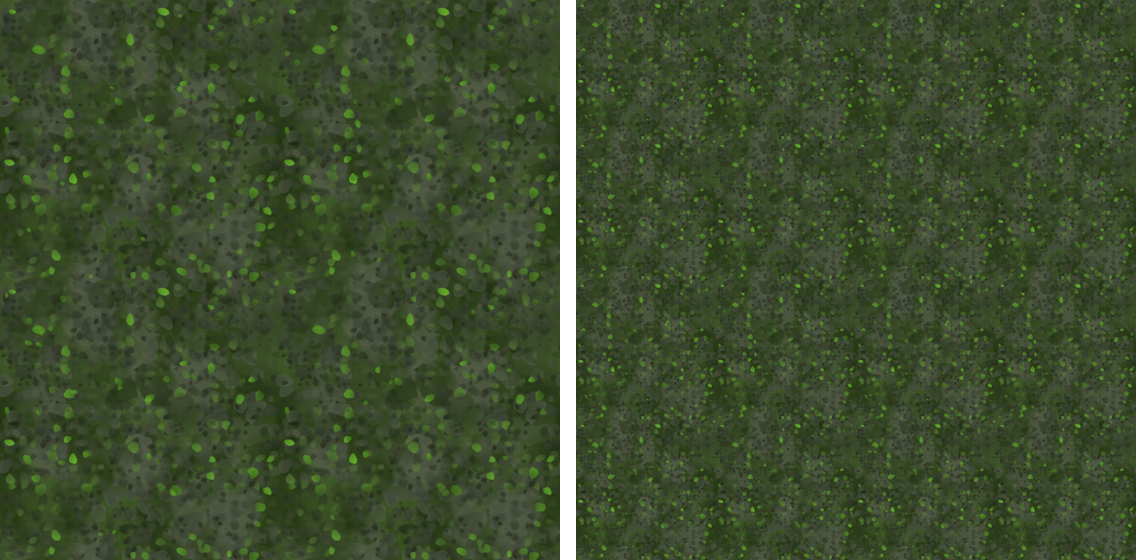
Left, the tile; right, the same tile 2 across and 2 down.
A Shadertoy shader for this texture:

```glsl
const float REPEATS = 2.0;
const vec3 DEEP_MOSS = vec3(0.165, 0.240, 0.085);
const vec3 MOSS = vec3(0.215, 0.285, 0.145);
const vec3 FRESH_MOSS = vec3(0.245, 0.355, 0.140);
const vec3 STONE = vec3(0.315, 0.350, 0.265);
const vec3 GREY_LEAF = vec3(0.255, 0.285, 0.225);
const vec3 SHADOW = vec3(0.145, 0.180, 0.110);
const vec3 LEAF = vec3(0.300, 0.430, 0.185);
const vec3 BRIGHT_LEAF = vec3(0.335, 0.590, 0.140);

// Integer hash of a wrapped cell, three values from 0 to 1
vec3 hash3(vec2 cell, float period, float seed) {
    uvec3 v = uvec3(mod(cell, period), seed);
    v = v * 1664525u + 1013904223u;
    v.x += v.y * v.z;
    v.y += v.z * v.x;
    v.z += v.x * v.y;
    v ^= v >> 16u;
    v.x += v.y * v.z;
    v.y += v.z * v.x;
    v.z += v.x * v.y;
    return vec3(v >> 16u) / 65535.0;
}

// Value noise that repeats after a whole number of cells
float noise(vec2 p, float cells, float seed) {
    p *= cells;
    vec2 i = floor(p), f = fract(p);
    f = f * f * (3.0 - 2.0 * f);
    float a = hash3(i, cells, seed).x;
    float b = hash3(i + vec2(1, 0), cells, seed).x;
    float c = hash3(i + vec2(0, 1), cells, seed).x;
    float d = hash3(i + vec2(1, 1), cells, seed).x;
    return mix(mix(a, b, f.x), mix(c, d, f.x), f.y);
}

float fbm(vec2 p, float cells, float seed) {
    float sum = 0.0, amp = 0.53;
    for (int i = 0; i < 4; i++, cells *= 2.0, amp *= 0.5)
        sum += amp * noise(p, cells, seed + float(i));
    return sum;
}

// Signed distance to a rounded, slightly lumpy leaf
float leafDistance(vec2 q, float radius, float phase) {
    float len = length(q);
    vec2 u = q / max(len, 0.001);
    return len - radius * (1.0 + 0.1 * sin(3.0 * u.x + phase) + 0.1 * sin(4.0 * u.y - phase));
}

// Paints translucent leaves; span is the number of tiles before they repeat
vec3 addLeaves(vec3 ground, vec2 p, float cells, float span, float radius, float density,
               float blur, float opacity, float rim, vec3 tint, float seed) {
    vec2 home = floor(p * cells - 0.5);
    float soft = max(blur, REPEATS * cells / iResolution.y);
    for (int k = 0; k < 4; k++) {
        vec2 cell = home + vec2(k & 1, k >> 1);
        vec3 place = hash3(cell, cells * span, seed);
        vec2 q = p * cells - cell - 0.2 - 0.6 * place.xy;
        if (place.z > density || dot(q, q) > 0.5) continue;

        vec3 look = hash3(cell, cells * span, seed + 50.0);
        float size = radius * mix(0.6, 1.15, look.x);
        float turn = 6.2832 * look.y, c = cos(turn), s = sin(turn);
        q = mat2(c, -s, s, c) * q;
        q.y *= 1.0 + 0.2 * look.z;
        float d = leafDistance(q, size, 6.2832 * look.z);
        float body = 1.0 - smoothstep(-soft, soft, d);
        float edge = 1.0 - smoothstep(0.0, soft + 0.03, abs(d + 0.03));
        vec3 paint = tint * (0.82 + 0.36 * look.y + 0.12 * q.x / size) + rim * edge;
        ground = mix(ground, paint, body * opacity * mix(0.55, 1.0, look.z));
    }
    return ground;
}

// Pale vertical run of bare ground
float bareStreak(vec2 p, float ragged) {
    vec2 d = abs(fract(p - vec2(0.5, 0.78) + 0.5) - 0.5);
    float band = 1.0 - smoothstep(0.02, 0.08, d.x + 0.05 * ragged);
    return 0.8 * band * (1.0 - smoothstep(0.18, 0.34, d.y));
}

void mainImage(out vec4 fragColor, in vec2 fragCoord) {
    vec2 canvas = fragCoord / iResolution.xy;
    vec2 p = canvas * REPEATS;

    // Smeared moss and bare ground
    vec2 warp = vec2(noise(p, 11.0, 11.0), noise(p, 11.0, 21.0)) - 0.5;
    vec2 smear = p + 0.08 * warp;
    float tone = fbm(smear, 7.0, 31.0);
    vec3 color = mix(DEEP_MOSS, MOSS, smoothstep(0.28, 0.52, tone));
    color = mix(color, FRESH_MOSS, 0.6 * smoothstep(0.55, 0.72, tone));
    float bare = 0.9 * smoothstep(0.42, 0.66, fbm(smear, 6.0, 53.0));
    color = mix(color, STONE, max(bare, bareStreak(p, warp.x)));

    // Clump strengths for litter and for green leaves
    float litter = mix(0.3, 1.0, smoothstep(0.25, 0.65, noise(p, 5.0, 91.0)));
    float green = smoothstep(0.25, 0.65, noise(p, 6.0, 95.0));

    // Broad patches below, then leaf litter and dark flecks
    color = addLeaves(color, p, 6.0, 1.0, 0.46, 0.40, 0.03, 0.70, 0.0, DEEP_MOSS, 101.0);
    color = addLeaves(color, p, 10.0, 1.0, 0.44, 0.30, 0.04, 0.60, 0.0, DEEP_MOSS, 201.0);
    color = addLeaves(color, p, 21.0, 1.0, 0.42, 0.55, 0.12, 0.60, 0.0, SHADOW, 301.0);
    color = addLeaves(color, p, 16.0, 1.0, 0.45, 0.80, 0.04, 0.75 * litter, 0.025, GREY_LEAF, 401.0);
    color = addLeaves(color, p, 23.0, 1.0, 0.45, 0.60, 0.05, 0.70 * litter, -0.025, GREY_LEAF, 501.0);
    color = addLeaves(color, p, 36.0, 1.0, 0.36, 0.28, 0.10, 0.75 * litter, 0.0, SHADOW, 601.0);

    // Green leaves, with a sparse set that differs between tiles
    color = addLeaves(color, p, 20.0, 1.0, 0.33, 0.32, 0.09, 0.70 * green, 0.0, LEAF, 701.0);
    color = addLeaves(color, p, 18.0, 1.0, 0.31, 0.24, 0.07, 0.90 * green, 0.02, BRIGHT_LEAF, 801.0);
    color = addLeaves(color, p, 24.0, REPEATS, 0.28, 0.03, 0.08, 0.70, 0.0, BRIGHT_LEAF, 951.0);

    // Painted grain
    color *= 0.94 + 0.12 * noise(p, 48.0, 61.0);
    fragColor = vec4(color, 1.0);
}
```
